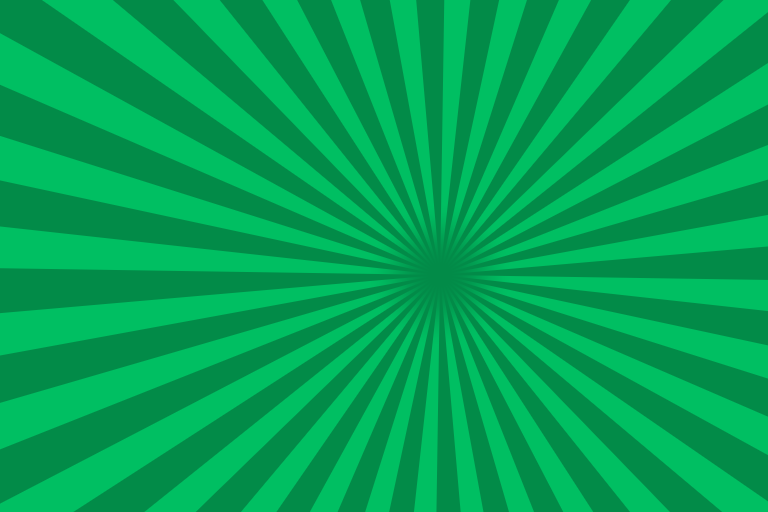
A Shadertoy shader for this background:

```glsl
// Sunburst: light green rays spread from an off-centre point over dark green.
// The angle is folded into equal sectors, each ray edge is smoothed by its
// distance in pixels, and the rays fade into the dark ground at the hub.

const float TAU = 6.2831853;

const vec3 DARK_GREEN  = vec3(0.008, 0.545, 0.283);
const vec3 LIGHT_GREEN = vec3(0.000, 0.750, 0.384);

const vec2  HUB        = vec2(0.573, 0.463); // fraction of the canvas
const float RAY_COUNT  = 32.0;
const float RAY_SHARE  = 0.481;              // lit part of each sector
const float RAY_TURN   = -0.0625;            // angle of one ray's axis, radians
const float FADE_INNER = 0.016;              // radii in canvas heights
const float FADE_OUTER = 0.145;

// Signed distance to the nearest ray edge, positive inside a ray.
float rayDistance(vec2 p) {
    float sector = TAU / RAY_COUNT;
    float turn = (atan(p.y, p.x) - RAY_TURN) / sector;
    float fromAxis = abs(fract(turn + 0.5) - 0.5) * sector;
    return length(p) * sin(0.5 * RAY_SHARE * sector - fromAxis);
}

void mainImage(out vec4 fragColor, in vec2 fragCoord) {
    vec2 p = (fragCoord - HUB * iResolution.xy) / iResolution.y;

    // Ray coverage, with an edge one pixel wide
    float ray = clamp(0.5 + rayDistance(p) * iResolution.y, 0.0, 1.0);

    // Soft dark hub
    float fade = smoothstep(FADE_INNER, FADE_OUTER, length(p));

    fragColor = vec4(mix(DARK_GREEN, LIGHT_GREEN, ray * fade), 1.0);
}
```
